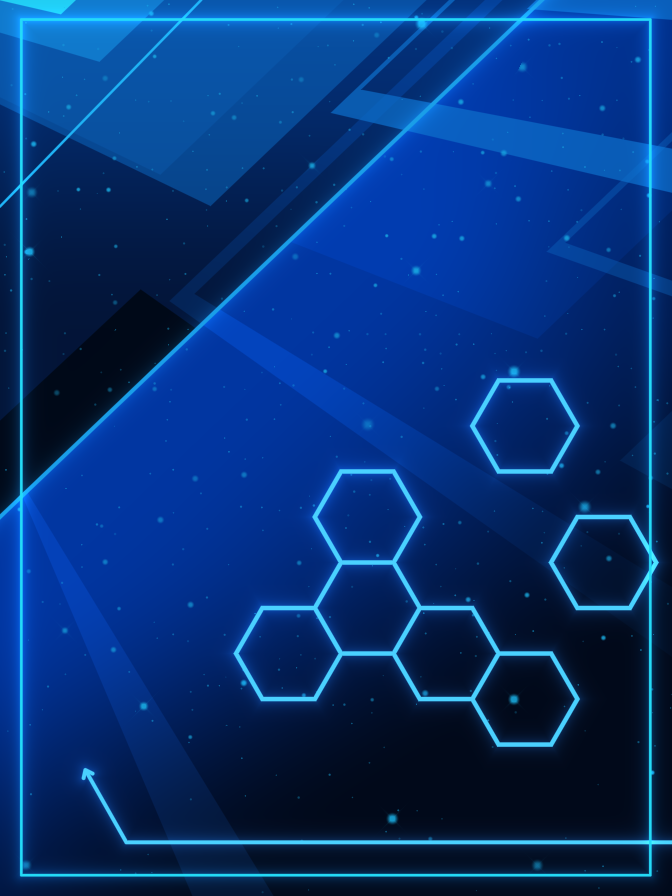
Reproduce this background procedurally as a WebGL 1 fragment shader.

```glsl
precision highp float;
// Blue technology backdrop: slanted translucent panels, a star field, and neon outlines.
// Panels are wedges blended over gradients; outlines are distance fields with glow.
// Coordinates: x runs 0 to 0.75, y runs 0 to 1, from the lower left.
uniform vec2 u_resolution;

const vec2 SLANT = vec2(0.7236, 0.6903);
const vec3 NAVY = vec3(0.005, 0.035, 0.10);
const vec3 ROYAL = vec3(0.005, 0.21, 0.63);
const vec3 AZURE = vec3(0.05, 0.43, 0.79);
const vec3 CYAN = vec3(0.14, 0.86, 0.97);
const vec3 NEON = vec3(0.29, 0.82, 1.0);

float cross2(vec2 a, vec2 b) { return a.x * b.y - a.y * b.x; }

vec2 hash2(vec2 c) {
  return fract(sin(vec2(dot(c, vec2(127.1, 311.7)), dot(c, vec2(269.5, 183.3)))) * 43758.5);
}

float gradientDot(vec2 cell, vec2 offset, vec2 f) {
  return dot(hash2(cell + offset) * 2.0 - 1.0, f - offset);
}

float gradientNoise(vec2 p) {
  vec2 c = floor(p), f = fract(p), u = f * f * (3.0 - 2.0 * f);
  return mix(mix(gradientDot(c, vec2(0, 0), f), gradientDot(c, vec2(1, 0), f), u.x),
             mix(gradientDot(c, vec2(0, 1), f), gradientDot(c, vec2(1, 1), f), u.x), u.y);
}

// Coverage of the area swept counterclockwise from one arm to the other
float wedge(vec2 p, vec2 apex, vec2 armA, vec2 armB, float aa) {
  vec2 d = p - apex;
  return smoothstep(-aa, aa, min(cross2(normalize(armA), d), cross2(d, normalize(armB))));
}

// Bent strip between two nested wedges
float chevron(vec2 p, vec2 outer, vec2 armOuter, vec2 inner, vec2 armInner, float aa) {
  return wedge(p, outer, armOuter, SLANT, aa) * (1.0 - wedge(p, inner, armInner, SLANT, aa));
}

float segment(vec2 p, vec2 a, vec2 b) {
  vec2 d = b - a;
  return length(p - a - d * clamp(dot(p - a, d) / dot(d, d), 0.0, 1.0));
}

// Outline of a flat-topped hexagon on a column and row lattice
float hexOutline(vec2 p, float col, float row) {
  vec2 q = abs(p - vec2(0.41 + col * 0.0879, 0.423 - row * 0.1016));
  return abs(max(q.y, q.x * 0.866 + q.y * 0.5) - 0.0508);
}

float frameOutline(vec2 p) {
  vec2 q = abs(p - vec2(0.3748, 0.5007)) - vec2(0.351, 0.4775);
  return abs(length(max(q, 0.0)) + min(max(q.x, q.y), 0.0));
}

float stroke(float d, float halfWidth, float aa) {
  return 1.0 - smoothstep(halfWidth - aa, halfWidth + aa, d);
}

vec3 neon(vec3 base, float d, float halfWidth, vec3 tint, float aa) {
  base += tint * vec3(0.4, 0.5, 0.75) * 0.42 * exp(-d / 0.0065);
  return mix(base, tint, stroke(d, halfWidth, aa));
}

// One jittered layer of soft dots; flare adds slanted sparkle rays
float stars(vec2 p, float scale, float radius, float share, float flare) {
  vec2 cell = floor(p * scale);
  vec2 h = hash2(cell + scale), k = hash2(cell + scale + 71.0);
  vec2 q = p - (cell + 0.2 + 0.6 * h) / scale;
  float d = length(q), r = radius * (0.6 + 0.6 * k.y);
  float rays = exp(-abs(q.x * q.x - q.y * q.y) * 90000.0) * exp(-d / 0.007);
  float core = 1.0 - smoothstep(r * 0.2, r, d);
  return (core + flare * rays) * step(k.x, share) * (0.4 + 0.6 * h.y);
}

vec3 panels(vec2 p, float aa) {
  float depth = -cross2(SLANT, p - vec2(0.0, 0.423));

  // Upper left: dark ground with stacked bright sheets
  vec3 back = mix(vec3(0.01, 0.08, 0.22), vec3(0.01, 0.19, 0.48), smoothstep(0.62, 1.0, p.y));
  back = mix(back, vec3(0.0, 0.025, 0.07), 0.85 * wedge(p, vec2(0.157, 0.677), vec2(-1.0, -0.933), vec2(1.0, -0.708), aa));
  back = mix(back, AZURE, 0.48 * wedge(p, vec2(0.235, 0.77), SLANT, vec2(-1.0, 0.483), aa));
  back = mix(back, AZURE, 0.22 * wedge(p, vec2(0.179, 0.805), SLANT, vec2(-1.0, 0.483), aa));
  back = mix(back, vec3(0.08, 0.55, 0.87), 0.65 * wedge(p, vec2(0.111, 0.931), SLANT, vec2(-1.0, 0.294), aa));
  back = mix(back, CYAN, 0.85 * wedge(p, vec2(0.068, 0.984), SLANT, vec2(-1.0, 0.23), aa));

  // Lower right: royal blue fading to navy
  float fade = smoothstep(0.08, 0.62, depth + 0.12 * smoothstep(0.4, 0.0, p.y));
  vec3 front = mix(ROYAL, NAVY, fade);
  front *= 1.0 - 0.22 * smoothstep(0.45, 0.75, p.x) * smoothstep(0.5, 0.8, p.y);
  front += vec3(0.0, 0.025, 0.06) * wedge(p, vec2(0.6, 0.622), SLANT, vec2(-1.0, 0.392), aa);
  front += vec3(0.01, 0.045, 0.09) * wedge(p, vec2(0.0065, 0.49), vec2(0.425, -1.0), vec2(0.61, -1.0), aa);
  vec3 col = mix(back, front, smoothstep(-aa, aa, depth));

  // Bent strips crossing both sides
  col += vec3(0.005, 0.055, 0.11) * chevron(p, vec2(0.189, 0.664), vec2(1.0, -0.708), vec2(0.217, 0.672), vec2(1.0, -0.614), aa) * (1.0 - 0.7 * fade);
  col = mix(col, AZURE, 0.72 * chevron(p, vec2(0.369, 0.874), vec2(1.0, -0.234), vec2(0.403, 0.9), vec2(1.0, -0.19), aa));
  col = mix(col, AZURE, 0.35 * chevron(p, vec2(0.61, 0.719), vec2(1.0, -0.355), vec2(0.631, 0.729), vec2(1.0, -0.355), aa));
  col = mix(col, AZURE, 0.12 * wedge(p, vec2(0.692, 0.486), vec2(1.0, -0.55), SLANT, aa));
  col = mix(col, AZURE, 0.75 * wedge(p, vec2(0.588, 0.99), vec2(1.0, -0.075), SLANT, aa));

  // Luminous slanted edges
  vec3 edgeTint = vec3(0.1, 0.62, 0.91);
  float upper = segment(p, vec2(0.0, 0.7695), vec2(0.2245, 1.0));
  col += edgeTint * 0.2 * exp(-abs(depth) / 0.008);
  col = mix(col, edgeTint, stroke(abs(depth), 0.0022, aa));
  return mix(col, vec3(0.12, 0.7, 0.96), stroke(upper, 0.0014, aa));
}

void main() {
  vec2 p = gl_FragCoord.xy / u_resolution * vec2(0.75, 1.0);
  float aa = 0.75 / u_resolution.y;
  vec3 col = panels(p, aa);

  // Stars gather in drifts and thin out toward the bottom
  float density = (0.55 + 0.5 * gradientNoise(p * 6.0)) * mix(0.35, 1.0, smoothstep(0.0, 0.5, p.y));
  float light = stars(p, 50.0, 0.0018, 0.55 * density, 0.0) * 0.6
              + stars(p, 20.0, 0.0042, 0.5 * density, 0.0)
              + stars(p, 8.0, 0.0075, 0.6 * density, 0.35);
  col = mix(col, vec3(0.1, 0.69, 0.9), min(light, 1.0) * 0.85);

  // Hexagons: a linked chain and three side cells
  float hexes = min(hexOutline(p, -1.0, 1.5), min(hexOutline(p, 2.0, -1.0), hexOutline(p, 3.0, 0.5)));
  for (int i = 0; i < 4; i++) {
    float c = max(float(i) - 1.0, 0.0);
    hexes = min(hexes, hexOutline(p, c, float(i) - 0.5 * c));
  }
  col = neon(col, hexes, 0.0025, NEON, aa);

  // Bent pointer and surrounding frame
  vec2 tip = vec2(0.0953, 0.1406), bend = vec2(0.141, 0.0599);
  float pointer = min(segment(p, tip, bend), segment(p, bend, vec2(0.8, bend.y)));
  pointer = min(pointer, segment(p, tip, tip + vec2(-0.002, -0.009)));
  pointer = min(pointer, segment(p, tip, tip + vec2(0.008, -0.004)));
  col = neon(col, pointer, 0.0022, NEON, aa);
  col = neon(col, frameOutline(p), 0.0015, CYAN, aa);
  gl_FragColor = vec4(col, 1.0);
}
```
